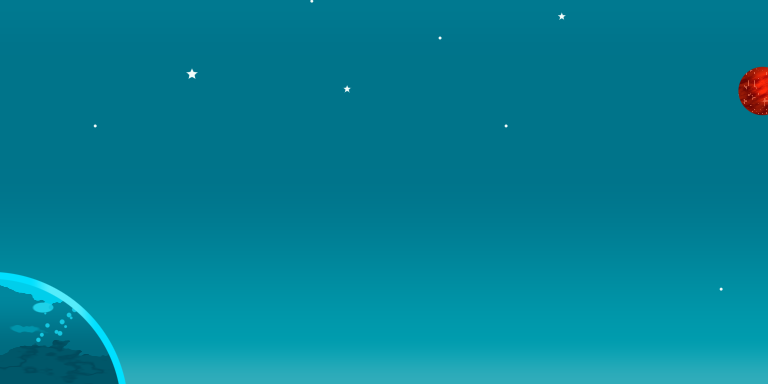
This background is drawn by a Shadertoy shader. Its source:

```glsl
// A teal space sky that brightens toward the horizon, with a few small stars,
// a cyan planet rising at the lower left and a red planet at the right edge.
// Shapes are distance functions; planet surfaces come from layered value noise.

const float PI = 3.14159;
const vec3 WHITE = vec3(0.95, 0.99, 0.98);
const vec3 CYAN = vec3(0.0, 0.88, 1.0);

float hash(vec2 p) {
    p = fract(p * vec2(0.1031, 0.1137));
    p += dot(p, p.yx + 33.33);
    return fract((p.x + p.y) * p.x * 17.0);
}

float noise(vec2 p) {
    vec2 cell = floor(p), f = fract(p);
    f = f * f * (3.0 - 2.0 * f);
    float low = mix(hash(cell), hash(cell + vec2(1, 0)), f.x);
    float high = mix(hash(cell + vec2(0, 1)), hash(cell + vec2(1, 1)), f.x);
    return mix(low, high, f.y);
}

float fbm(vec2 p) {
    float sum = 0.0, amplitude = 0.5;
    for (int i = 0; i < 4; i++) {
        sum += amplitude * noise(p);
        p = p * 2.03 + 17.0;
        amplitude *= 0.5;
    }
    return sum;
}

// Coverage of a shape from its signed distance
float fill(float d, float pixel) {
    return smoothstep(0.75 * pixel, -0.75 * pixel, d);
}

float ellipseDist(vec2 p, vec2 radii) {
    return (length(p / radii) - 1.0) * min(radii.x, radii.y);
}

// Five-pointed star, folded into one half point
float starDist(vec2 p, float radius) {
    float angle = abs(mod(atan(p.x, p.y + 1e-6) + PI / 5.0, PI * 0.4) - PI / 5.0);
    vec2 q = length(p) * vec2(cos(angle), sin(angle));
    vec2 tip = vec2(radius, 0.0);
    vec2 side = 0.5 * radius * vec2(cos(PI / 5.0), sin(PI / 5.0)) - tip;
    return dot(q - tip, normalize(vec2(side.y, -side.x)));
}

vec3 sky(float y) {
    vec3 color = mix(vec3(0.0, 0.625, 0.695), vec3(0.0, 0.453, 0.543), smoothstep(0.02, 0.57, y));
    color = mix(color, vec3(0.0, 0.475, 0.565), smoothstep(0.85, 1.0, y));
    return mix(vec3(0.19, 0.675, 0.73), color, smoothstep(0.0, 0.125, y));
}

// Position and radius of each star; the small ones are plain dots
vec3 addStars(vec3 color, vec2 p, float pixel) {
    vec3 stars[8] = vec3[8](
        vec3(0.500, 0.807, 0.0145), vec3(0.904, 0.768, 0.0095), vec3(1.463, 0.957, 0.0095),
        vec3(0.812, 0.997, 0.0037), vec3(1.146, 0.901, 0.0037), vec3(0.248, 0.672, 0.0037),
        vec3(1.318, 0.672, 0.0037), vec3(1.878, 0.247, 0.0037));
    for (int i = 0; i < 8; i++) {
        vec2 q = p - stars[i].xy;
        float radius = stars[i].z;
        float d = radius > 0.005 ? starDist(q, radius) : length(q) - radius;
        color = mix(color, WHITE, fill(d, pixel));
    }
    return color;
}

vec3 addRedPlanet(vec3 color, vec2 p, float pixel) {
    const float radius = 0.063;
    vec2 q = p - vec2(1.986, 0.763);
    float streaks = fbm(vec2(q.x + 0.6 * q.y, q.y - 0.4 * q.x) * vec2(28.0, 90.0) + 40.0);
    vec3 surface = mix(vec3(0.68, 0.03, 0.02), vec3(1.0, 0.17, 0.04), smoothstep(0.25, 0.65, streaks));
    surface *= 1.0 - 0.4 * smoothstep(0.02, 0.06, length(q - vec2(0.015, 0.015)));
    float specks = smoothstep(0.8, 0.9, noise(q * 190.0 + 50.0));
    surface = mix(surface, vec3(1.0, 0.55, 0.42), 0.6 * specks);
    return mix(color, surface, fill(length(q) - radius, pixel));
}

vec3 addBluePlanet(vec3 color, vec2 p, float pixel) {
    const float radius = 0.360;
    vec2 q = p - vec2(-0.026, -0.068);
    float r = length(q);
    float wave = fbm(p * vec2(15.0, 22.0) + 5.0) - 0.47;

    // Shaded seas and the dark land low on the disc
    vec3 surface = mix(vec3(0.0, 0.42, 0.50), vec3(0.0, 0.53, 0.62), smoothstep(0.08, 0.24, p.y));
    float land = p.y - 0.105 + 1.2 * (p.x - 0.15) * (p.x - 0.15) + 0.10 * wave;
    surface = mix(surface, vec3(0.0, 0.34, 0.41), fill(land, pixel));
    float ridges = abs(fbm(p * vec2(10.0, 26.0) + 9.0) - 0.45) - 0.035;
    surface = mix(surface, vec3(0.0, 0.27, 0.34), 0.7 * fill(max(ridges * 0.05, land), pixel));
    float streak = ellipseDist(p - vec2(0.055, 0.142), vec2(0.045, 0.012)) + 0.04 * wave;
    surface = mix(surface, vec3(0.0, 0.58, 0.67), fill(streak, pixel));

    // Bright shelf below the rim, with an islet and scattered drops
    float shelf = 0.322 - r + 0.11 * wave + 0.35 * max(p.x - 0.09, 0.0);
    surface = mix(surface, CYAN * 0.92, fill(shelf, pixel));
    float islet = ellipseDist(p - vec2(0.112, 0.199), vec2(0.026, 0.013));
    surface = mix(surface, vec3(0.12, 0.82, 0.91), fill(islet, pixel));
    for (int i = 0; i < 12; i++) {
        float k = float(i);
        vec2 center = vec2(0.10, 0.115) + vec2(0.10, 0.085) * vec2(fract(k * 0.618), fract(k * 0.381 + k * k * 0.17));
        float size = mix(0.002, 0.007, hash(vec2(k, 7.0)));
        surface = mix(surface, vec3(0.08, 0.78, 0.88), fill(length(p - center) - size, pixel));
    }

    // Glowing rim with a pale highlight on its shoulder
    float highlight = smoothstep(0.09, 0.03, abs(p.x - 0.165));
    vec3 rim = mix(CYAN, vec3(0.45, 0.94, 0.98), 0.75 * highlight);
    surface = mix(surface, rim, fill(radius - 0.018 - r, pixel));
    return mix(color, surface, fill(r - radius, pixel));
}

void mainImage(out vec4 fragColor, in vec2 fragCoord) {
    float pixel = 1.0 / iResolution.y;
    vec2 p = fragCoord * pixel;
    vec3 color = addStars(sky(p.y), p, pixel);
    color = addRedPlanet(color, p, pixel);
    color = addBluePlanet(color, p, pixel);
    fragColor = vec4(color, 1.0);
}
```
